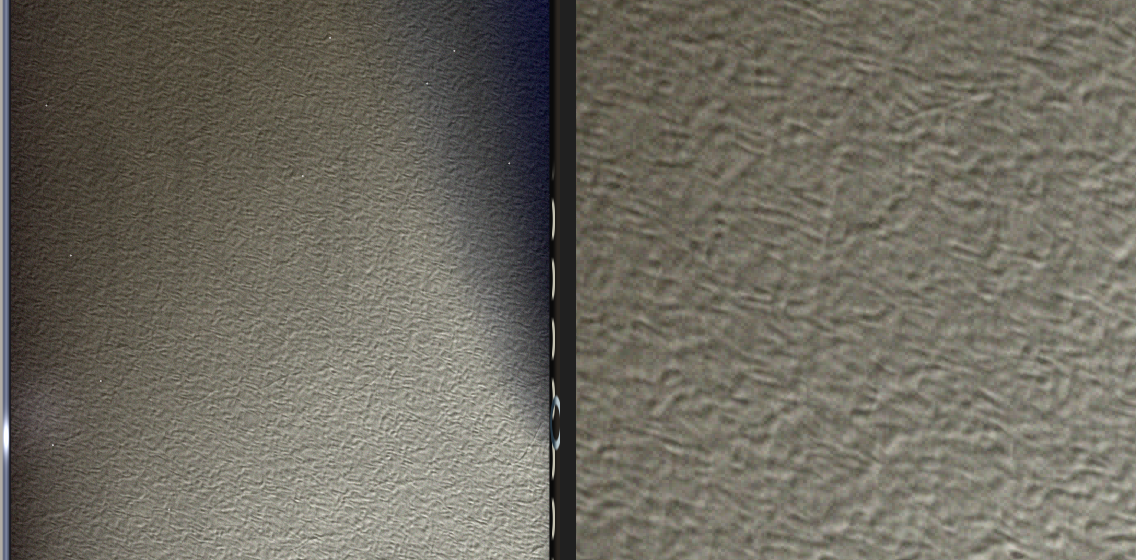
Left, the full canvas; right, a detail of the centre.
Give the GLSL for this texture, as a Shadertoy shader.

```glsl
// Worn embossed leather cover under a slanted sheen, with a metal edge and stitched seam.

float hash(vec2 p) {
    vec3 q = fract(p.xyx * vec3(0.1031, 0.1030, 0.0973));
    q += dot(q, q.yzx + 33.33);
    return fract((q.x + q.y) * q.z);
}

float noise(vec2 p) {
    vec2 i = floor(p), f = fract(p);
    f = f * f * (3.0 - 2.0 * f);
    return mix(mix(hash(i), hash(i + vec2(1, 0)), f.x),
               mix(hash(i + vec2(0, 1)), hash(i + vec2(1, 1)), f.x), f.y);
}

float fbm(vec2 p) {
    float sum = 0.0, amp = 0.5;
    for (int i = 0; i < 4; i++) {
        sum += amp * noise(p);
        p = mat2(1.6, 1.2, -1.2, 1.6) * p + 7.3;
        amp *= 0.5;
    }
    return sum;
}

// Broken thin line where a stretched, warped noise field crosses its middle value.
float crease(vec2 p, vec2 scale, float seed) {
    vec2 q = p * scale + seed + 1.1 * fbm(p * 9.0 + seed);
    float line = 1.0 - smoothstep(0.0, 0.035, abs(noise(q) - 0.5));
    return line * smoothstep(0.45, 0.75, noise(p * 20.0 + seed * 3.0));
}

// Surface height: small wrinkled pebbles, finer pores and long creases.
float leatherHeight(vec2 p) {
    vec2 q = p + 0.006 * vec2(noise(p * 50.0), noise(p * 50.0 + 31.0));
    q = mat2(0.97, 0.24, -0.24, 0.97) * q;
    float pebbles = 1.0 - abs(2.0 * noise(q * vec2(92.0, 150.0)) - 1.0);
    float pores = noise(mat2(0.9, 0.43, -0.43, 0.9) * q * vec2(165.0, 235.0) + 17.0);
    vec2 slant = vec2(p.x, p.y - 0.25 * p.x);
    float folds = crease(slant, vec2(3.0, 10.0), 4.0) + crease(slant, vec2(6.0, 15.0), 23.0);
    return 0.55 * pebbles + 0.8 * pores - 0.3 * folds;
}

// Smooth light on the cover: brown left, pale lower right, navy upper right.
vec3 sheen(vec2 p) {
    float glow = smoothstep(0.2, 1.08, 0.62 * p.x + 0.66 * (1.0 - p.y));
    vec3 col = mix(vec3(0.335, 0.31, 0.25), vec3(0.64, 0.635, 0.59), glow);
    float left = exp(-max(p.x - 0.02, 0.0) / 0.12);
    col = mix(col, vec3(0.19, 0.155, 0.14), 0.95 * left);
    vec2 patchOffset = (p - vec2(0.07, 0.26)) / vec2(0.06, 0.07);
    col += vec3(0.08, 0.08, 0.10) * exp(-dot(patchOffset, patchOffset));

    // The shadow greys the leather first, then sinks into navy.
    float rise = clamp((p.y - 0.20) / 0.80, 0.0, 1.0);
    float middle = 1.03 - 0.22 * pow(rise, 0.6);
    float width = 0.09 + 0.17 * rise;
    float shade = smoothstep(middle - width, middle + width * 0.9, p.x);
    vec3 navy = mix(vec3(0.06, 0.06, 0.08), vec3(0.05, 0.06, 0.19), rise);
    col = mix(col, dot(col, vec3(0.333)) * vec3(1.0, 1.0, 0.98), smoothstep(0.0, 0.4, shade));
    return mix(col, mix(vec3(0.10, 0.10, 0.11), navy, smoothstep(0.5, 0.95, shade)), shade);
}

void mainImage(out vec4 fragColor, in vec2 fragCoord) {
    vec2 p = fragCoord / iResolution.xy;
    vec3 col = sheen(p);
    float light = dot(col, vec3(0.333));

    // Emboss the grain with light from above.
    vec2 toLight = vec2(-0.0007, 0.0015);
    float relief = leatherHeight(p - toLight) - leatherHeight(p + toLight);
    col += clamp(relief, -0.6, 0.75) * (0.08 + 0.55 * light * light + 0.1 * light);

    // Broad mottling, faint upright streaks and camera grain.
    col *= 0.93 + 0.10 * fbm(p * 12.0);
    float streak = smoothstep(0.5, 0.95, noise(p * vec2(60.0, 7.0)));
    col *= 1.0 - 0.06 * streak * smoothstep(0.3, 0.6, p.y);
    vec2 grainCell = floor(p * 512.0);
    vec3 grain = vec3(hash(grainCell), hash(grainCell + 71.0), hash(grainCell + 139.0)) - 0.5;
    col += 0.04 * grain + 0.05 * (hash(grainCell + 211.0) - 0.5);

    // A long upright scratch.
    float scratchX = 0.635 + 0.19 * (1.0 - p.y) + 0.004 * sin(p.y * 17.0);
    float scratch = 1.0 - smoothstep(0.0006, 0.003, abs(p.x - scratchX));
    col *= 1.0 - 0.12 * scratch * smoothstep(0.7, 0.85, p.y);

    // Sparse dust specks.
    vec2 cell = floor(p * 18.0);
    vec2 speck = (cell + 0.2 + 0.6 * vec2(hash(cell + 5.0), hash(cell + 9.0))) / 18.0;
    float dust = 1.0 - smoothstep(0.0008, 0.0026, length(p - speck));
    col = mix(col, vec3(0.85), 0.8 * dust * step(0.96, hash(cell + 41.0)));

    // Metal strip on the left, with a bright glint.
    vec3 metal = mix(vec3(0.70, 0.68, 0.65), vec3(0.36, 0.39, 0.49), smoothstep(0.003, 0.007, p.x));
    metal += 0.14 * exp(-pow((p.x - 0.011) / 0.002, 2.0));
    metal += 0.7 * exp(-pow((p.y - 0.22) / 0.03, 2.0)) * smoothstep(0.003, 0.009, p.x);
    metal = mix(metal, vec3(0.09, 0.09, 0.12), smoothstep(0.014, 0.018, p.x));
    col = mix(metal, col, smoothstep(0.018, 0.021, p.x));

    // Dark seam on the right, with curved pale stitches.
    float seam = smoothstep(0.979, 0.983, p.x);
    vec3 seamCol = mix(vec3(0.04), vec3(0.17, 0.15, 0.13), smoothstep(0.986, 0.997, p.x));
    float along = fract((p.y - 0.02) / 0.107) - 0.5;
    float arcX = 0.989 - 0.018 * along * along;
    float stitch = 1.0 - smoothstep(0.0012, 0.003, abs(p.x - arcX));
    stitch *= 1.0 - smoothstep(0.25, 0.38, abs(along));
    stitch *= 1.0 - smoothstep(0.62, 0.72, p.y);
    seamCol = mix(seamCol, vec3(0.78, 0.77, 0.70), stitch);
    col = mix(col, seamCol, seam);

    // Metal ring at the seam.
    float ringDist = abs(length((p - vec2(0.993, 0.245)) / vec2(0.22, 1.0)) - 0.04);
    float ring = 1.0 - smoothstep(0.004, 0.012, ringDist);
    col = mix(col, mix(vec3(0.15, 0.22, 0.27), vec3(0.72, 0.78, 0.80), smoothstep(0.988, 0.996, p.x)), ring);

    fragColor = vec4(clamp(col, 0.0, 1.0), 1.0);
}
```
